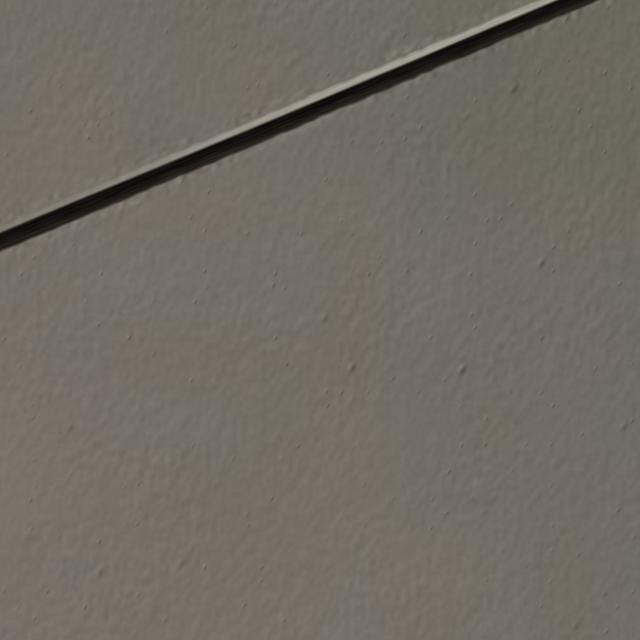
Give the GLSL for this texture, as a three.js fragment shader.

```glsl
// Draws a matte, finely grained taupe panel crossed by a dark slanted groove with a lit upper lip.
varying vec2 vUv;

const vec3 WARM_TAUPE = vec3(0.472, 0.442, 0.408);
const vec3 COOL_TAUPE = vec3(0.434, 0.421, 0.390);
const vec3 OLIVE_SHADE = vec3(0.405, 0.395, 0.340);
const vec3 GROOVE_BLACK = vec3(0.065, 0.055, 0.052);
const vec3 GROOVE_BROWN = vec3(0.160, 0.140, 0.120);
const vec3 LIP_LIGHT = vec3(0.690, 0.670, 0.630);

float hash(vec2 p) {
  vec3 q = fract(vec3(p.xyx) * 0.1031);
  q += dot(q, q.yzx + 33.33);
  return fract((q.x + q.y) * q.z);
}

float valueNoise(vec2 p) {
  vec2 cell = floor(p);
  vec2 f = fract(p);
  f = f * f * (3.0 - 2.0 * f);
  float low = mix(hash(cell), hash(cell + vec2(1.0, 0.0)), f.x);
  float high = mix(hash(cell + vec2(0.0, 1.0)), hash(cell + vec2(1.0)), f.x);
  return mix(low, high, f.y);
}

float fractalNoise(vec2 p) {
  float sum = 0.0;
  float weight = 0.5;
  for (int i = 0; i < 4; i++) {
    sum += weight * valueNoise(p);
    p = p * 2.03 + 17.1;
    weight *= 0.5;
  }
  return sum;
}

float band(float d, float lower, float upper, float blur) {
  return smoothstep(lower - blur, lower + blur, d)
       * (1.0 - smoothstep(upper - blur, upper + blur, d));
}

// Difference of two nearby heights, read as light falling from the upper left
float relief(vec2 p, float frequency) {
  vec2 q = p * vec2(frequency, frequency * 0.72);
  return valueNoise(q) - valueNoise(q + vec2(-0.42, 0.38));
}

// Sparse slanted pits: a dark core beside a faint bright rim
float pits(vec2 p, float density, float chance) {
  vec2 q = p * density;
  vec2 cell = floor(q);
  vec2 center = 0.3 + 0.4 * vec2(hash(cell + 3.7), hash(cell + 9.2));
  vec2 d = fract(q) - center;
  d = vec2(d.x - 0.45 * d.y, d.y * 0.65);
  float present = step(1.0 - chance, hash(cell + 21.4));
  float core = exp(-dot(d, d) * 90.0);
  vec2 r = d - vec2(-0.14, 0.06);
  return present * (0.6 * exp(-dot(r, r) * 90.0) - core) * hash(cell + 5.3);
}

// Broad warm-to-cool shading with soft blotches
vec3 panelTone(vec2 p) {
  float blotch = fractalNoise(p * 3.5 + 4.0) - 0.47;
  float cool = smoothstep(-0.15, 1.15, p.x * 0.75 + p.y * 0.42);
  vec3 tone = mix(WARM_TAUPE, COOL_TAUPE, clamp(cool + blotch * 0.7, 0.0, 1.0));
  float olive = smoothstep(0.55, 0.0, length((p - vec2(1.0, 0.94)) * vec2(1.0, 1.3)));
  tone = mix(tone, OLIVE_SHADE, olive * 0.65);
  vec2 tint = vec2(valueNoise(p * 9.0), valueNoise(p * 9.0 + 31.0)) - 0.5;
  return tone + vec3(0.010, -0.001, -0.009) * tint.x + 0.010 * tint.y;
}

float surfaceGrain(vec2 p) {
  float patches = 0.55 + 0.7 * valueNoise(p * 14.0 + 8.0);
  float fine = relief(p, 125.0) * 0.038 + relief(p + 5.0, 65.0) * 0.018;
  float speckle = (valueNoise(p * 210.0) - 0.5) * 0.014;
  return fine * patches + speckle
       + pits(p, 48.0, 0.13) * 0.085 + pits(p + 2.3, 23.0, 0.05) * 0.12;
}

// Signed distance to the groove's centre line, positive above it
float grooveDistance(vec2 p) {
  const float slope = 0.421;
  return (p.y - 0.622 - slope * p.x) / sqrt(1.0 + slope * slope);
}

vec3 addGroove(vec3 color, vec2 p) {
  float d = grooveDistance(p);
  float along = p.x + 0.42 * p.y;
  float wobble = (valueNoise(vec2(along * 65.0, 2.0)) - 0.5) * 0.0022;
  float streak = valueNoise(vec2(along * 28.0, d * 420.0));

  // Faint ringing and crumbs beside both edges
  float fringe = band(d, -0.027, -0.015, 0.004) + band(d, 0.026, 0.036, 0.004);
  color += fringe * (0.012 + 0.10 * relief(p + 7.0, 110.0));

  // Lit lip, strongest right of the middle
  float lipStrength = mix(0.22, 0.92, smoothstep(0.0, 0.55, p.x));
  float lip = band(d, 0.008, 0.0215 + wobble, 0.0035);
  color = mix(color, LIP_LIGHT, lip * lipStrength * (0.72 + 0.28 * streak));

  // Dark channel, browner toward its lower wall
  float depth = smoothstep(-0.015, 0.004, d);
  vec3 channel = mix(GROOVE_BROWN, GROOVE_BLACK, depth) + (streak - 0.5) * 0.055;
  float top = mix(0.013, 0.0105, smoothstep(0.0, 0.5, p.x));
  return mix(color, channel, band(d, -0.0145 + wobble, top, 0.0030));
}

void main() {
  vec3 color = panelTone(vUv) + surfaceGrain(vUv);
  gl_FragColor = vec4(addGroove(color, vUv), 1.0);
}
```
